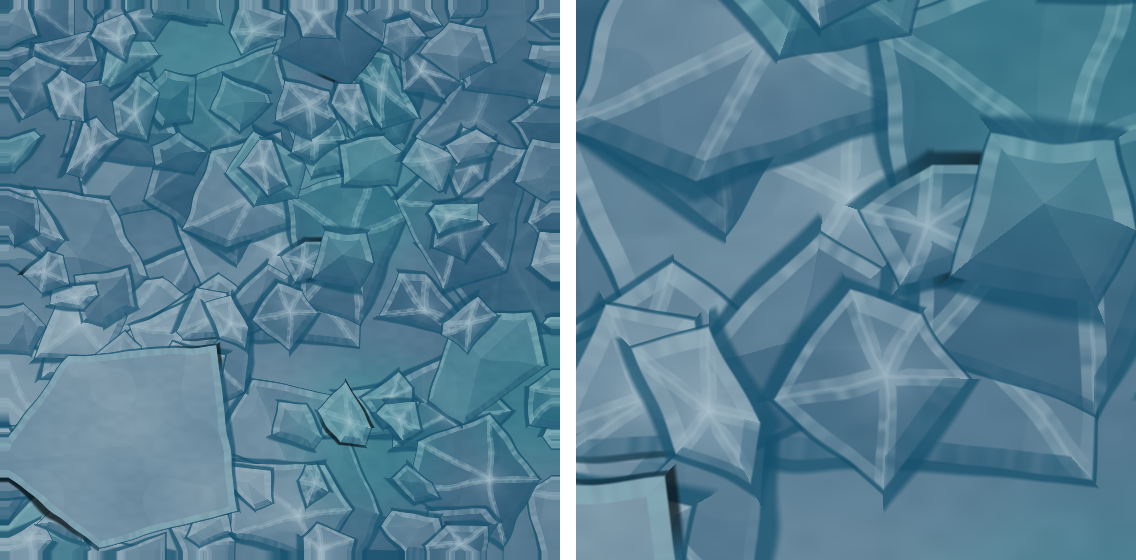
Left, the full canvas; right, a detail of the centre.
Reproduce this texture procedurally as a three.js fragment shader.

```glsl
// Heap of broken blue ice shards with faceted faces, frosted ridges and dark gaps.
varying vec2 vUv;

float hash(vec2 p) {
  vec3 q = fract(p.xyx * 0.1031);
  q += dot(q, q.yzx + 33.33);
  return fract((q.x + q.y) * q.z);
}

float noise(vec2 p) {
  vec2 cell = floor(p), f = fract(p);
  f = f * f * (3.0 - 2.0 * f);
  return mix(mix(hash(cell), hash(cell + vec2(1, 0)), f.x),
             mix(hash(cell + vec2(0, 1)), hash(cell + vec2(1, 1)), f.x), f.y);
}

// Regions where the ice turns green-blue.
float tealField(vec2 p) {
  float reach = min(distance(p, vec2(0.66, 0.22)), distance(p, vec2(0.36, 0.86)));
  reach = min(reach, min(distance(p, vec2(0.64, 0.66)), distance(p, vec2(0.95, 0.3))));
  return 1.0 - smoothstep(0.06, 0.2, reach);
}

// Pale ice gathers towards the lower left.
float paleField(vec2 p) {
  return 1.0 - smoothstep(0.15, 0.5, distance(p, vec2(0.2, 0.18)));
}

vec3 iceColor(float tone, float teal) {
  vec3 slate = mix(vec3(0.2, 0.37, 0.48), vec3(0.54, 0.64, 0.7), tone);
  vec3 green = mix(vec3(0.17, 0.43, 0.51), vec3(0.45, 0.66, 0.69), tone);
  return mix(slate, green, teal);
}

// Paints one convex shard: a low pyramid whose ridges run from apex to corners.
void shard(inout vec3 color, vec2 p, vec2 centre, float size, vec2 seed, float calm) {
  vec2 q = p - centre;
  if (dot(q, q) > 4.4 * size * size) return;
  float turn = 6.2832 * hash(seed);
  float axisAngle = 6.2832 * hash(seed + 41.0);
  vec2 axis = vec2(cos(axisAngle), sin(axisAngle));
  float thin = 0.5 * hash(seed + 17.0) * (1.0 - calm);
  float best = -9.0, second = -9.0, d = -9.0, rim = 0.0, face = 0.0;
  vec2 slope = vec2(0.0), nextSlope = vec2(0.0), facing = vec2(1, 0);
  for (int i = 0; i < 5; i++) {
    float k = float(i);
    float a = turn + (k + 0.6 * hash(seed + k + 1.0)) * 1.25664;
    vec2 dir = vec2(cos(a), sin(a));
    float r = size * mix(0.5 + 0.3 * calm, 1.0, hash(seed + k * 2.3 + 7.0));
    r *= 1.0 - thin * abs(dot(dir, axis));
    float s = dot(q, dir), h = s / r;
    d = max(d, s - r);
    if (h > best) {
      second = best; nextSlope = slope;
      best = h; slope = dir / r;
      facing = dir; rim = r - s; face = k;
    } else if (h > second) {
      second = h; nextSlope = dir / r;
    }
  }
  float ridge = (best - second) / length(slope - nextSlope);

  // Gap shadow, widest on the two sides along the shard's axis
  float side = abs(dot(facing, axis));
  float width = 0.002 + 0.016 * side * side * noise(p * 13.0 + seed);
  float black = max(calm, step(0.95, hash(seed + 23.0))) * smoothstep(0.5, 0.7, noise(p * 8.0 + seed));
  vec3 gap = mix(vec3(0.09, 0.32, 0.43), vec3(0.02, 0.04, 0.05), black * side);
  color = mix(color, gap, 0.75 * (1.0 - smoothstep(width * 0.55, width, d)));

  // Face tone with soft light and faint cut patches
  float lit = dot(facing, vec2(-0.4, 0.9));
  float tone = 0.04 + 0.5 * hash(seed + 3.0) + 0.42 * paleField(centre);
  tone = mix(tone, 0.76, calm);
  tone += (0.14 * lit + 0.22 * (hash(seed + face * 5.0) - 0.5)) * (1.0 - 0.75 * calm);
  tone += 0.24 * (noise(p * 8.0 + seed * 3.0) - 0.5) + 0.1 * (0.5 - best);
  tone += 0.06 * smoothstep(0.5, 0.53, noise(p * vec2(14.0, 10.0) + seed));
  float teal = max(tealField(p) * 0.85, step(0.9, hash(seed + 31.0)) * 0.7);
  vec3 ice = iceColor(clamp(tone, 0.0, 1.0), teal * (1.0 - calm));

  // Frosted ridges, hatched across their length
  vec3 frost = mix(vec3(0.6, 0.7, 0.75), vec3(0.5, 0.7, 0.73), teal);
  float hatch = noise(vec2(length(q) * 170.0, face * 7.0 + seed.x));
  float ridgeWidth = 0.003 + 0.004 * hash(seed + 11.0);
  float band = 1.0 - smoothstep(ridgeWidth, ridgeWidth + 0.0015, ridge);
  float showRidge = (1.0 - calm) * smoothstep(0.2, 0.5, hash(seed + 13.0));
  ice = mix(ice, frost, band * showRidge * (0.18 + 0.4 * hatch));
  ice = mix(ice, frost, 0.4 * showRidge * (1.0 - smoothstep(0.0005, 0.002, ridge)));
  ice = mix(ice, vec3(0.74, 0.81, 0.85), 0.6 * showRidge * exp(-length(q) * 90.0));

  // Bevelled rim: frosty towards the light, deep blue away from it
  float rimHatch = noise(vec2(dot(q, vec2(-facing.y, facing.x)) * 170.0, face + seed.y));
  float rimWidth = 0.004 + 0.008 * hash(seed + face * 3.0 + 19.0);
  float bevel = 1.0 - smoothstep(rimWidth, rimWidth + 0.0015, rim);
  vec3 rimColor = mix(vec3(0.15, 0.36, 0.47), frost, smoothstep(-0.7, -0.3, lit + calm));
  ice = mix(ice, rimColor, bevel * (0.25 + 0.4 * rimHatch));

  color = mix(color, ice, 1.0 - smoothstep(-0.001, 0.001, d));
}

void main() {
  // Border smears outwards; a slight warp chips the straight edges
  vec2 p = clamp(vUv, 0.015, 0.985);
  p += 0.007 * (vec2(noise(p * 26.0), noise(p * 26.0 + 50.0)) - 0.5);
  vec3 color = iceColor(0.1 + 0.4 * noise(p * 7.0) + 0.4 * paleField(p), tealField(p));

  // Layers of ever smaller and sparser shards
  for (int layer = 0; layer < 5; layer++) {
    float l = float(layer), cells = 3.0 * pow(1.36, l);
    for (int n = 0; n < 9; n++) {
      vec2 cell = floor(p * cells) + vec2(mod(float(n), 3.0), floor(float(n) / 3.0)) - 1.0;
      vec2 seed = cell + 20.0 + l * 37.0;
      if (hash(seed + 61.0) > 1.0 - 0.16 * l) continue;
      vec2 jitter = vec2(hash(seed + 71.0), hash(seed + 83.0));
      shard(color, p, (cell + 0.15 + 0.7 * jitter) / cells, 0.6 / cells, seed, 0.0);
    }
  }

  // The large calm slab
  shard(color, p, vec2(0.235, 0.205), 0.185, vec2(5.0, 9.0), 1.0);
  color += 0.025 * (noise(p * vec2(60.0, 90.0)) - 0.5);
  gl_FragColor = vec4(color, 1.0);
}
```
